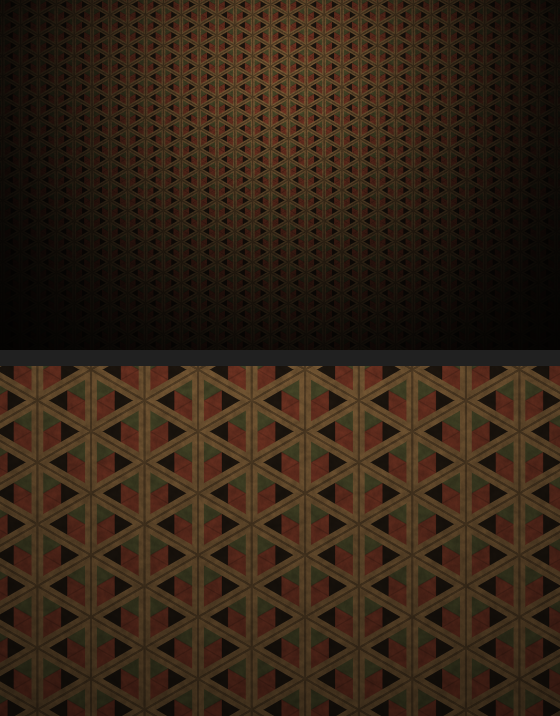
Top: the whole. Bottom: its middle third, enlarged.
A WebGL 1 fragment shader for this pattern:

```glsl
precision highp float;
// Mosaic of small coloured triangles between tan stars, under a soft spotlight.
// A triangular lattice is split by barycentric weights: tan bands along every
// edge, and an inner triangle cut into a red core and black, green, red corners.
uniform vec2 u_resolution;

#define TRIANGLE_SIDE 0.0589
#define STAR_CENTRE vec2(0.773, 0.516)
#define BAND 0.11
#define SEAM 0.012
#define LIGHT_CENTRE vec2(0.80, 0.77)
#define LIGHT_RADIUS vec2(0.60, 0.55)
#define GRAIN 0.14
#define TAN vec3(0.43, 0.32, 0.19)
#define RED vec3(0.40, 0.18, 0.12)
#define GREEN vec3(0.25, 0.25, 0.14)
#define BLACK vec3(0.10, 0.075, 0.05)

// Woven cloth grain from layered sines, about -1 to 1
float clothGrain(vec2 p) {
  float sum = 0.0;
  float weight = 0.5;
  for (int i = 0; i < 4; i++) {
    sum += weight * sin(p.x + 1.7 * sin(p.y * 0.73)) * sin(p.y + 1.3 * sin(p.x * 0.61));
    p = mat2(0.8, 0.6, -0.6, 0.8) * p * 1.83 + 2.1;
    weight *= 0.65;
  }
  return sum;
}

// Weights of the enclosing triangle: x lower base, y upper base, z side apex
vec3 triangleWeights(vec2 p) {
  float column = p.x * 1.1547005;
  vec2 f = fract(vec2(p.y - 0.5 * column, column));
  float rest = 1.0 - f.x - f.y;
  return rest > 0.0 ? vec3(rest, f.x, f.y) : vec3(1.0 - f.x, -rest, 1.0 - f.y);
}

vec3 mosaic(vec2 p, float aa) {
  vec3 w = triangleWeights(p);
  float edge = min(w.x, min(w.y, w.z));

  // Corners of the inner triangle begin halfway along its sides
  float cornerStart = 0.5 - 0.5 * BAND;
  vec3 corner = smoothstep(cornerStart - aa, cornerStart + aa, w);
  vec3 tile = mix(RED, GREEN, corner.y);
  tile = mix(tile, BLACK, corner.z);

  // Fine joints between the tiles
  vec3 gap = abs(w - cornerStart);
  float joint = 1.0 - smoothstep(0.0, SEAM + aa, min(gap.x, min(gap.y, gap.z)));
  tile *= 1.0 - 0.15 * joint;

  // Tan bands with a thin seam along the lattice edges
  float inside = smoothstep(BAND - aa, BAND + aa, edge);
  float seam = 1.0 - smoothstep(SEAM, SEAM + 1.5 * aa, edge);
  return mix(TAN, tile, inside) * (1.0 - 0.30 * seam);
}

void main() {
  vec2 p = gl_FragCoord.xy / u_resolution.y;
  float aa = 0.7 / (u_resolution.y * TRIANGLE_SIDE);
  vec3 colour = mosaic((p - STAR_CENTRE) / TRIANGLE_SIDE, aa);
  colour *= 1.0 + GRAIN * clothGrain(p * 260.0);

  // Spotlight fading to near black at the sides and the bottom
  vec2 fromLight = (p - LIGHT_CENTRE) / LIGHT_RADIUS;
  float light = exp(-dot(fromLight, fromLight));
  gl_FragColor = vec4(colour * light + vec3(0.008, 0.006, 0.004), 1.0);
}
```
